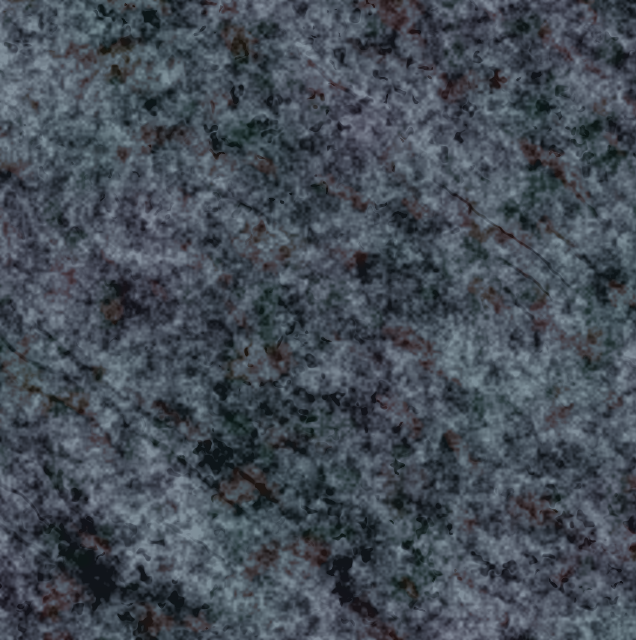
Give the GLSL for this texture, as a WebGL 1 fragment shader.

```glsl
precision highp float;
uniform vec2 u_resolution;

float hash(vec2 p) {
  vec3 h = fract(vec3(p.xyx) * 0.1031);
  h += dot(h, h.yzx + 33.33);
  return fract((h.x + h.y) * h.z);
}

float noise(vec2 p) {
  vec2 i = floor(p);
  vec2 f = fract(p);
  f = f * f * (3.0 - 2.0 * f);
  float low = mix(hash(i), hash(i + vec2(1.0, 0.0)), f.x);
  float high = mix(hash(i + vec2(0.0, 1.0)), hash(i + 1.0), f.x);
  return mix(low, high, f.y);
}

// Signed layered noise, rotated at each octave to hide the lattice
float layered(vec2 p) {
  float sum = 0.0;
  float weight = 0.6;
  for (int i = 0; i < 3; i++) {
    sum += weight * (noise(p) - 0.5);
    p = mat2(1.6, 1.2, -1.2, 1.6) * p + 17.3;
    weight *= 0.55;
  }
  return sum;
}

// Scattered dark mineral grains of varied size and strength
float darkGrains(vec2 p) {
  vec2 cell = floor(p);
  float cover = 0.0;
  for (int y = -1; y <= 1; y++) {
    for (int x = -1; x <= 1; x++) {
      vec2 id = cell + vec2(float(x), float(y));
      vec2 center = id + 0.15 + 0.7 * vec2(hash(id + 50.0), hash(id + 91.0));
      float radius = mix(0.15, 0.52, hash(id + 130.0));
      float strength = smoothstep(0.35, 0.9, hash(id + 170.0));
      float disc = 1.0 - smoothstep(radius * 0.55, radius * 1.15, length(p - center));
      cover = max(cover, disc * strength);
    }
  }
  return cover;
}

void main() {
  vec2 p = gl_FragCoord.xy / u_resolution.y + 3.0;

  // Axes along and across the diagonal flow, bent by slow noise
  vec2 bend = vec2(layered(p * 4.0), layered(p * 4.0 + 40.0));
  vec2 w = p + 0.09 * bend;
  vec2 flow = vec2(dot(w, vec2(0.79, -0.61)), dot(w, vec2(0.61, 0.79)));
  vec2 ragged = vec2(noise(p * 95.0), noise(p * 95.0 + 60.0)) - 0.5;

  // Broad bands, clouded patches and fine crystals
  float band = layered(flow * vec2(3.2, 8.0));
  float patches = layered(flow * vec2(11.0, 19.0) + 30.0);
  float tone = 0.58 + 0.65 * band + 0.5 * patches;
  tone += 0.55 * (noise(flow * vec2(34.0, 42.0) + ragged * 0.5) - 0.5);
  tone += 0.6 * (noise(p * 72.0 + ragged) - 0.5);
  tone += 0.55 * (noise(p.yx * 125.0 + 9.0) - 0.5);
  tone += 0.4 * (noise(p * 215.0 + 23.0) - 0.5);

  // Dark grains gather in clusters
  float cluster = smoothstep(-0.2, 0.2, layered(p * 7.0 + 80.0) - 0.4 * band);
  float grains = darkGrains(flow * vec2(36.0, 42.0) + ragged * 0.9);
  tone -= 0.5 * grains * mix(0.2, 1.0, cluster);

  // Thin broken seams follow the flow
  float ridge = abs(noise(flow * vec2(4.5, 25.0) + ragged * 0.12 + 70.0) - 0.5);
  float broken = smoothstep(0.5, 0.75, noise(flow * vec2(7.0, 12.0) + 12.0));
  float seam = (1.0 - smoothstep(0.02, 0.11, ridge)) * broken;
  tone -= 0.34 * seam;
  tone = clamp(tone, -0.12, 1.25);

  // Slate blue ramp
  vec3 color = mix(vec3(0.1, 0.12, 0.147), vec3(0.42, 0.47, 0.515), tone);
  color.b += 0.012 * (1.0 - abs(2.0 * tone - 1.0));

  // Violet and green drift, with rust in the darker patches
  float drift = layered(p * 5.0 + 110.0);
  color += drift * vec3(0.05, -0.025, 0.015);
  float shade = 1.0 - smoothstep(0.25, 0.75, tone);
  float rust = smoothstep(0.6, 0.85, noise(flow * vec2(19.0, 27.0) + ragged * 0.4 + 150.0));
  color += rust * shade * vec3(0.065, 0.0, -0.02);
  float moss = smoothstep(0.6, 0.85, noise(p * 24.0 + 190.0));
  color += moss * shade * vec3(-0.012, 0.01, -0.012);

  gl_FragColor = vec4(clamp(color, 0.0, 1.0), 1.0);
}
```
